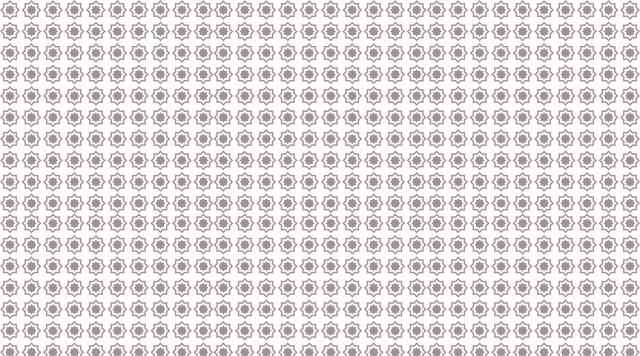
A Shadertoy shader for this pattern:

```glsl
// Grey eight-pointed stars, each an outline around a solid core, in blocks of ten by ten on white.

// Size of the square-plus-diamond star that passes through p.
float starSize(vec2 p) {
    p = abs(p);
    return min(max(p.x, p.y), (p.x + p.y) * 0.7071);
}

// Share of a pixel that lies inside the edge at signed distance d.
float coverage(float d, float pixel) {
    return clamp(0.5 - d / pixel, 0.0, 1.0);
}

void mainImage(out vec4 fragColor, in vec2 fragCoord) {
    // One unit is one block: three across the canvas, counted from the top left.
    float pixel = 3.0 / iResolution.x;
    vec2 block = fract(vec2(fragCoord.x, iResolution.y - fragCoord.y) * pixel);

    // Nearest of the ten star centres on each axis; the gap narrows at block seams.
    float pitch = 0.1007, margin = 0.0469;
    vec2 index = clamp(floor((block - margin) / pitch + 0.5), 0.0, 9.0);
    float size = starSize(block - margin - index * pitch);

    // Mitred outline and solid core.
    float outline = coverage(size - 0.0326, pixel) - coverage(size - 0.0258, pixel);
    float core = coverage(size - 0.0166, pixel);

    vec3 paper = vec3(1.0, 0.99, 1.0);
    vec3 ink = vec3(0.61, 0.58, 0.59);
    fragColor = vec4(mix(paper, ink, outline + core), 1.0);
}
```
